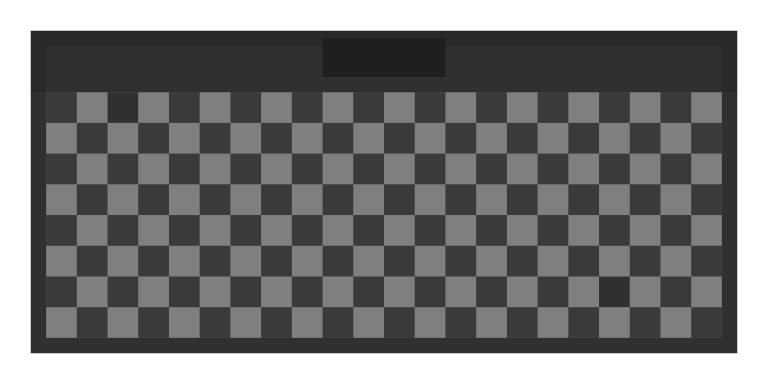
This pattern is drawn by a WebGL 1 fragment shader. Its source:

```glsl
precision highp float;
// A framed panel on white: a 22 by 8 checkerboard under a dark header with a plate.
// Positions are in checker cells, measured from the top left corner;
// rectangles and checks are blended by their pixel coverage.

uniform vec2 u_resolution;

// Coverage of the rectangle from lo to hi, with edges one pixel soft.
float rectangle(vec2 p, vec2 lo, vec2 hi, float pixel) {
  vec2 cover = clamp(min(p - lo, hi - p) / pixel + 0.5, 0.0, 1.0);
  return cover.x * cover.y;
}

// Smoothed checkerboard of unit cells: 0 in the first cell, 1 in its neighbours.
float checker(vec2 p, float pixel) {
  vec2 edgeDistance = 0.5 - abs(mod(p + 0.5, 2.0) - 1.0);
  vec2 wave = clamp(2.0 * edgeDistance / pixel, -1.0, 1.0);
  return 0.5 - 0.5 * wave.x * wave.y;
}

void main() {
  // One cell is 0.08 of the canvas height.
  float pixel = 1.0 / (0.08 * u_resolution.y);
  vec2 p = vec2(gl_FragCoord.x, u_resolution.y - gl_FragCoord.y) * pixel;

  // Frame, with a darker band around the header.
  float frame = mix(0.16, 0.188, clamp((p.y - 3.0) / pixel + 0.5, 0.0, 1.0));
  float shade = mix(1.0, frame, rectangle(p, vec2(1.0), vec2(24.0, 11.5), pixel));

  // Header and its central plate.
  shade = mix(shade, 0.188, rectangle(p, vec2(1.5), vec2(23.5, 3.0), pixel));
  shade = mix(shade, 0.122, rectangle(p, vec2(10.5, 1.25), vec2(14.5, 2.5), pixel));

  // Checkerboard with two darkened cells.
  vec2 board = p - vec2(1.5, 3.0);
  float darkened = rectangle(board, vec2(2.0, 0.0), vec2(3.0, 1.0), pixel)
                 + rectangle(board, vec2(18.0, 6.0), vec2(19.0, 7.0), pixel);
  float darkCell = mix(0.227, 0.19, darkened);
  float cells = mix(darkCell, 0.498, checker(board, pixel));
  shade = mix(shade, cells, rectangle(board, vec2(0.0), vec2(22.0, 8.0), pixel));

  gl_FragColor = vec4(vec3(shade), 1.0);
}
```
